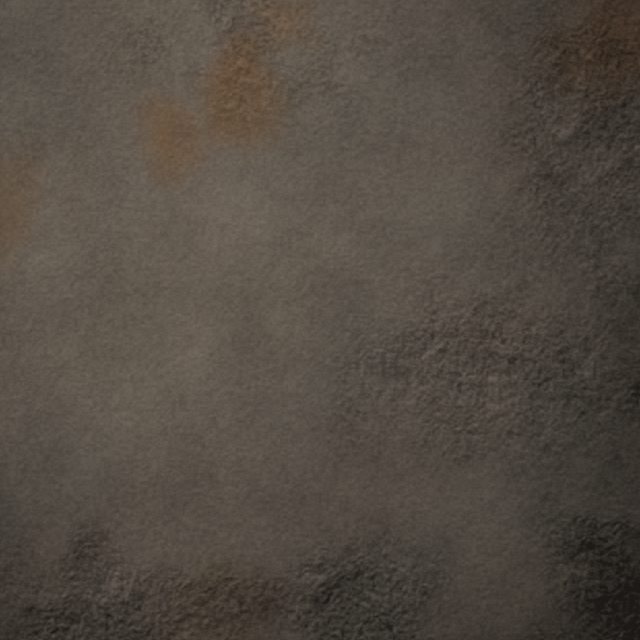
A three.js fragment shader for this texture:

```glsl
varying vec2 vUv;

const vec3 STONE = vec3(1.0, 0.905, 0.805);
const vec3 COOL_STONE = vec3(0.96, 0.92, 0.84);
const vec3 RUST = vec3(1.15, 0.80, 0.50);
const vec2 TO_LIGHT = vec2(-0.0016, 0.0022);

float hash(vec2 p) {
  vec3 q = fract(p.xyx * vec3(0.1031, 0.1030, 0.0973));
  q += dot(q, q.yzx + 33.33);
  return fract((q.x + q.y) * q.z);
}

float noise(vec2 p) {
  vec2 cell = floor(p);
  vec2 f = fract(p);
  f = f * f * (3.0 - 2.0 * f);
  float low = mix(hash(cell), hash(cell + vec2(1.0, 0.0)), f.x);
  float high = mix(hash(cell + vec2(0.0, 1.0)), hash(cell + 1.0), f.x);
  return mix(low, high, f.y);
}

float fbm(vec2 p) {
  float sum = 0.0;
  float gain = 0.52;
  for (int i = 0; i < 5; i++) {
    sum += gain * noise(p);
    p = mat2(1.6, 1.2, -1.2, 1.6) * p + 17.3;
    gain *= 0.5;
  }
  return sum;
}

// Soft patch whose outline is pushed in and out by "ragged"
float blob(vec2 p, vec2 centre, vec2 radius, float ragged) {
  return smoothstep(1.0, 0.1, length((p - centre) / radius) + ragged);
}

float ridge(float n, float width) {
  return 1.0 - smoothstep(0.0, width, abs(n - 0.5));
}

// Plaster folds plus a leathery grain
float height(vec2 p, vec2 warp) {
  float folds = ridge(fbm((p + warp) * vec2(7.0, 8.0)), 0.2);
  float leather = noise(p * 150.0 + warp * 40.0);
  return 0.6 * folds + 0.26 * leather + 0.4 * fbm(p * 38.0);
}

// Areas where the plaster is coarse
float roughness(vec2 p, float ragged) {
  float r = 0.9 * blob(p, vec2(0.80, 0.42), vec2(0.28, 0.17), ragged);
  r = max(r, 0.75 * blob(p, vec2(0.95, 0.78), vec2(0.17, 0.33), ragged));
  r = max(r, blob(p, vec2(0.94, 0.09), vec2(0.14, 0.22), ragged));
  r = max(r, blob(p, vec2(0.56, 0.06), vec2(0.19, 0.12), ragged));
  r = max(r, blob(p, vec2(0.20, 0.06), vec2(0.20, 0.15), ragged));
  r = max(r, 0.7 * blob(p, vec2(0.38, 0.95), vec2(0.27, 0.16), ragged));
  return r;
}

float rustiness(vec2 p, float ragged) {
  float r = 0.7 * blob(p, vec2(0.37, 0.86), vec2(0.10, 0.15), ragged);
  r = max(r, 0.55 * blob(p, vec2(0.265, 0.79), vec2(0.09, 0.12), ragged));
  r = max(r, 0.45 * blob(p, vec2(0.45, 0.97), vec2(0.10, 0.12), ragged));
  r = max(r, 0.6 * blob(p, vec2(0.97, 0.95), vec2(0.12, 0.14), ragged));
  r = max(r, 0.4 * blob(p, vec2(0.01, 0.67), vec2(0.15, 0.16), ragged));
  r = max(r, 0.25 * blob(p, vec2(0.33, 0.05), vec2(0.12, 0.11), ragged));
  return r;
}

void main() {
  vec2 p = vUv;
  float cloud = fbm(p * vec2(4.2, 3.2) + 3.7) - 0.5;
  float mottling = fbm(p * 13.0 + 8.1) - 0.5;
  float ragged = cloud * 0.9 + mottling * 1.2;
  vec2 warp = vec2(cloud, mottling) * 0.12;
  float rough = roughness(p, ragged);
  float rust = rustiness(p, ragged);

  // Broad light, fading to the right and the lower corners
  vec2 away = p - vec2(0.36, 0.66);
  float tone = 0.398 - 0.27 * dot(away, away);
  tone -= 0.035 * smoothstep(0.72, 1.0, p.x);
  tone += 0.09 * cloud + 0.06 * mottling - 0.025 * rough;

  // Relief lit from the upper left
  float slope = height(p, warp) - height(p + TO_LIGHT, warp);
  tone += clamp(slope, -0.25, 0.4) * mix(0.13, 0.56, rough);

  // Broken hairline cracks
  float crack = ridge(fbm(p * 5.5 + warp * 4.0 + 21.0), 0.009);
  crack *= smoothstep(0.45, 0.65, noise(p * 11.0 + 5.0));
  tone -= 0.05 * crack * mix(0.2, 1.0, rough);

  // Sparse pits and fine surface grain
  float pits = smoothstep(0.90, 0.98, noise(p * 60.0 + 2.0));
  float grain = noise(p * vec2(170.0, 240.0)) + noise(p * vec2(310.0, 400.0)) - 1.0;
  tone -= 0.04 * pits * mix(0.3, 1.0, rough);
  tone += grain * mix(0.038, 0.062, rough);

  float coolness = smoothstep(0.42, 0.68, fbm(p * 3.6 + 31.0));
  vec3 tint = mix(STONE, COOL_STONE, 0.4 * coolness);
  tint = mix(tint, RUST, rust * (0.85 + mottling));
  gl_FragColor = vec4(max(tone, 0.11) * tint, 1.0);
}
```
